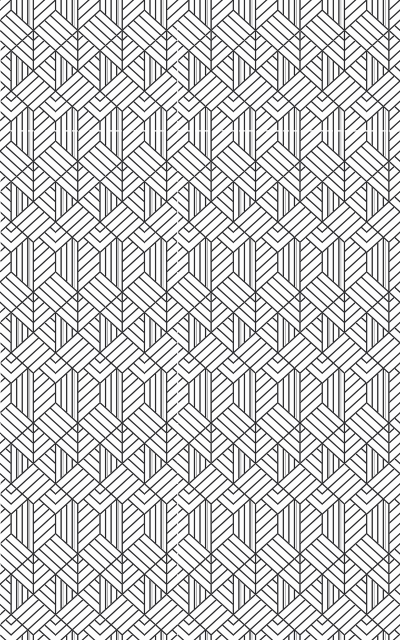
This pattern is drawn by a Shadertoy shader. Its source:

```glsl
const vec2 REPEATS = vec2(9.0, 4.89);
const vec2 PHASE = vec2(0.75, 0.232);
const float TILE_HEIGHT = 6.46; // in half diamond heights
const vec3 PAPER = vec3(0.992);
const vec3 INK = vec3(0.17, 0.17, 0.18);

float stripeDistance(float s, float spacing) {
    return abs(fract(s / spacing + 0.5) - 0.5) * spacing;
}

float lineCoverage(float dist, float halfWidth, float pixel) {
    return 1.0 - smoothstep(halfWidth - 0.6 * pixel, halfWidth + 0.6 * pixel, dist);
}

// Distance to the slanted borders of the stacked shapes
float borderDistance(float d, float v) {
    float rising = min(abs(v - 2.0 + d), abs(v - 4.0 + d));
    float falling = min(abs(v - d), abs(v - 2.0 - d));
    float chevron = abs(v - max(4.0 - d, 3.5 + d));
    float roof = abs(v - TILE_HEIGHT + d);
    return min(min(rising, falling), min(chevron, roof));
}

// x: slanted distance, y: upright distance, z: distance to a faint upright
vec3 hatchDistances(float x, float d, float v) {
    bool rightSide = x < 1.0;
    float step45 = 0.5;
    float uprights = stripeDistance(d, 0.25);
    vec3 none = vec3(9.0);

    // Diamond with falling stripes
    if (v < d) return vec3(stripeDistance(v - x, step45), none.yz);
    if (v > TILE_HEIGHT - d)
        return vec3(stripeDistance(v - TILE_HEIGHT - x, step45), none.yz);

    // Leaf folded about its middle line
    if (v < 2.0 - d) return vec3(stripeDistance(v + d, step45), d, none.z);

    // Paired triangles, one slanted and one upright
    if (v < 2.0 + d)
        return rightSide ? vec3(stripeDistance(v - d, step45), 1.0 - d, none.z)
                         : vec3(none.x, uprights, abs(d - 0.66));

    // Diamond with rising stripes
    if (v < 4.0 - d) return vec3(stripeDistance(v + x, step45), none.yz);

    // Nested chevrons
    if (v < 3.5 + d) return vec3(stripeDistance(v - d, step45), none.yz);

    // Tall columns
    return rightSide
        ? vec3(stripeDistance(v - TILE_HEIGHT + x, step45), min(d, 1.0 - d), none.z)
        : vec3(none.x, uprights, abs(d - 0.16));
}

float latticeInk(vec2 uv, float aspect, float pixel) {
    vec2 tile = fract(uv * REPEATS - PHASE);
    float x = 2.0 * tile.x;
    float v = TILE_HEIGHT * tile.y;
    float d = min(x, 2.0 - x);

    // Size of one lattice unit, in canvas widths
    float unitX = 0.5 / REPEATS.x;
    float unitY = aspect / (REPEATS.y * TILE_HEIGHT);
    float unitSlant = unitX * unitY / length(vec2(unitX, unitY));

    vec3 hatch = hatchDistances(x, d, v);
    float slant = min(hatch.x, borderDistance(d, v)) * unitSlant;
    float main = lineCoverage(min(slant, hatch.y * unitX), 0.0016, pixel);
    float faint = 0.45 * lineCoverage(hatch.z * unitX, 0.0009, pixel);
    return max(main, faint);
}

// Broken pale line where printed sheets meet
float seam(float across, float along, float dashLength, float pixel) {
    float dash = abs(fract(along / dashLength) - 0.5) * dashLength;
    return lineCoverage(abs(across), 0.0018, pixel)
         * lineCoverage(dash, 0.32 * dashLength, pixel);
}

void mainImage(out vec4 fragColor, in vec2 fragCoord) {
    vec2 uv = fragCoord / iResolution.xy;
    uv.y = 1.0 - uv.y;
    float aspect = iResolution.y / iResolution.x;
    float pixel = 1.0 / iResolution.x;
    float y = uv.y * aspect;

    float ink = latticeInk(uv, aspect, pixel);

    // Sheet joins
    float joins = max(seam(uv.x - 0.444, y, 0.027, pixel),
                      seam(uv.x, y, 0.027, pixel));
    joins = max(joins, seam(y - 0.2045 * aspect, uv.x, 0.022, pixel));
    ink *= 1.0 - 0.85 * joins;

    fragColor = vec4(mix(PAPER, INK, ink), 1.0);
}
```
